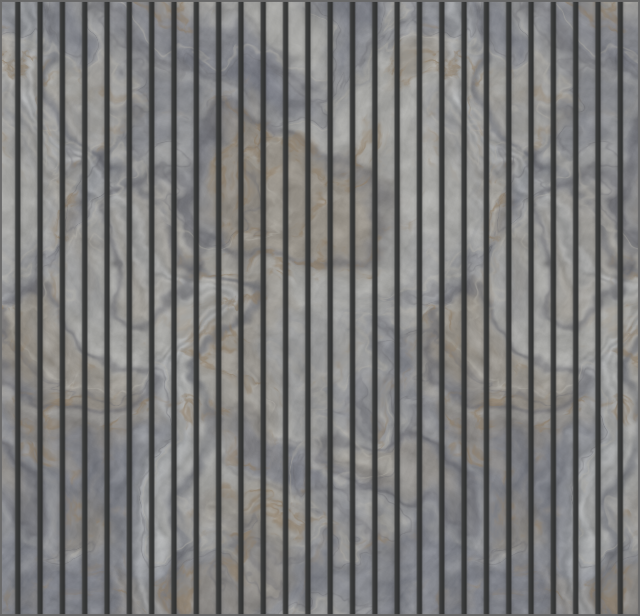
A Shadertoy shader for this texture:

```glsl
float hash(vec2 p) {
    return fract(sin(dot(p, vec2(127.1, 311.7))) * 43758.5453);
}

// Value noise whose lattice wraps horizontally every n cells
float noise(vec2 p, float n) {
    vec2 i = floor(p), f = fract(p);
    f = f * f * (3.0 - 2.0 * f);
    float x0 = mod(i.x, n), x1 = mod(i.x + 1.0, n);
    return mix(mix(hash(vec2(x0, i.y)), hash(vec2(x1, i.y)), f.x),
               mix(hash(vec2(x0, i.y + 1.0)), hash(vec2(x1, i.y + 1.0)), f.x), f.y);
}

float fbm(vec2 p, float n) {
    float sum = 0.0, amp = 0.5;
    for (int k = 0; k < 5; k++) {
        sum += amp * noise(p * n, n);
        n *= 2.0;
        amp *= 0.52;
    }
    return sum;
}

float band(float d, float width) {
    return exp(-d * d / (width * width));
}

float wrapped(float x) {
    return fract(x + 0.5) - 0.5;
}

// Tilted mineral island: x is its fill, y its dark rim, z its pale halo
vec3 island(vec2 p, vec2 centre, vec2 radius) {
    vec2 d = vec2(wrapped(p.x - centre.x), p.y - centre.y);
    d.y -= 0.3 * d.x;
    float r = length(d / radius);
    return vec3(1.0 - smoothstep(0.7, 1.1, r), band(r - 1.05, 0.09), band(r - 1.3, 0.16));
}

vec3 marble(vec2 p) {
    // Swirling distortion
    vec2 warp = vec2(fbm(p + vec2(0, 7), 4.0), fbm(p + vec2(0, 19), 4.0)) - 0.5;
    vec2 q = p + 0.28 * warp;
    float cloud = fbm(q + 0.25 * warp.yx + vec2(0, 31), 4.0);
    float patches = fbm(q + vec2(0, 43), 5.0);
    float grain = fbm(p + 0.1 * warp + vec2(0, 57), 28.0);

    vec3 tan3 = island(q, vec2(0.66, 0.43), vec2(0.20, 0.16))
              + island(q, vec2(0.155, 0.83), vec2(0.17, 0.13))
              + island(q, vec2(0.41, 0.55), vec2(0.10, 0.12))
              + island(q, vec2(0.93, 1.12), vec2(0.13, 0.09));
    vec3 slate = island(q, vec2(0.50, 0.09), vec2(0.19, 0.10))
               + island(q, vec2(0.68, 1.08), vec2(0.20, 0.08));

    // Cloudy ground with warm and cool areas
    vec3 col = mix(vec3(0.49, 0.50, 0.53), vec3(0.66, 0.66, 0.65), smoothstep(0.28, 0.68, cloud));
    float warm = clamp(0.7 * tan3.x + smoothstep(0.46, 0.68, patches) * 0.7, 0.0, 1.0);
    col = mix(col, vec3(0.59, 0.565, 0.525), warm * 0.8);
    col = mix(col, vec3(0.46, 0.47, 0.51), min(slate.x, 1.0) * 0.6);

    // Meandering pale river with layered striations
    float course = 0.07 + 0.3 * smoothstep(0.17, 0.57, q.y) + 0.22 * band(q.y - 0.72, 0.1);
    float s = wrapped(q.x - course);
    float layers = sin(s * 130.0 + 9.0 * cloud);
    col = mix(col, vec3(0.66, 0.67, 0.68), 0.65 * band(s, 0.055));
    col += 0.035 * layers * band(s, 0.13);
    col = mix(col, vec3(0.42, 0.43, 0.46), 0.6 * band(s - 0.085, 0.018));

    // Rims, contour veins and golden streaks
    col = mix(col, vec3(0.67, 0.67, 0.66), 0.35 * min(tan3.z + slate.z, 1.0));
    col = mix(col, vec3(0.40, 0.40, 0.42), 0.5 * min(tan3.y + 0.5 * slate.y, 1.0));
    col = mix(col, vec3(0.44, 0.44, 0.46), 0.35 * band(cloud - 0.45, 0.012));
    col = mix(col, vec3(0.70, 0.69, 0.66), 0.4 * band(cloud - 0.51, 0.015));
    float streak = band(fbm(q + vec2(0, 71), 9.0) - 0.5, 0.04) * smoothstep(0.4, 0.6, patches);
    col = mix(col, vec3(0.53, 0.46, 0.37), 0.6 * streak * smoothstep(0.3, 0.6, grain));
    return col + 0.16 * (grain - 0.48);
}

void mainImage(out vec4 fragColor, in vec2 fragCoord) {
    vec2 uv = fragCoord / iResolution.xy;
    float aspect = iResolution.y / iResolution.x;
    vec3 col = marble(vec2(uv.x, (1.0 - uv.y) * aspect) / 0.675);

    // Slats separated by soft dark grooves
    float x = (uv.x - 0.0277) / 0.03487;
    float groove = abs(wrapped(x));
    col *= 0.985 + 0.03 * hash(vec2(floor(x), 3.0));
    col *= 0.94 + 0.06 * smoothstep(0.15, 0.3, groove);
    vec3 recess = vec3(0.19, 0.195, 0.195) + 0.05 * col - 0.3 * wrapped(x);
    col = mix(recess, col, smoothstep(0.065, 0.175, groove));

    // Thin grey frame
    vec2 edge = min(uv, 1.0 - uv) * vec2(1.0, aspect);
    float frame = 1.0 - smoothstep(0.002, 0.004, min(edge.x, edge.y));
    col = mix(col, vec3(0.41), frame);
    fragColor = vec4(clamp(col, 0.0, 1.0), 1.0);
}
```
